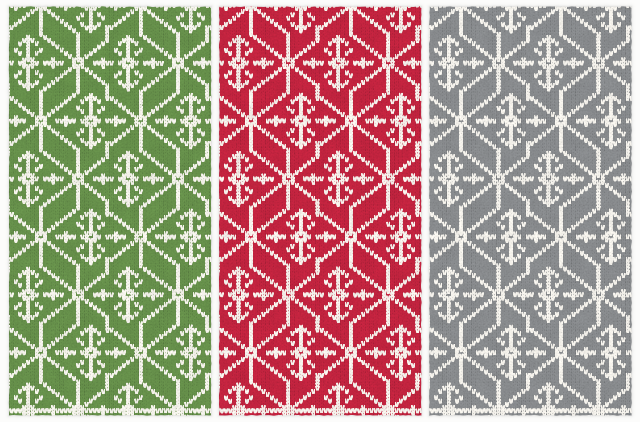
Reproduce this pattern procedurally as a Shadertoy shader.

```glsl
// Three knitted panels in green, red and grey with a white snowflake lattice.
// Each stitch is a pair of slanted capsules; a rule on integer stitch
// coordinates decides which are white, and odd bands are mirrored and shifted.

const float CANVAS_HEIGHT = 507.0;              // design units
const vec2 STITCH = vec2(5.0, 3.867);           // stitch size
const vec2 FIRST_HUB = vec2(83.0, 76.0);        // from panel left, canvas top
const float PANEL_PITCH = 252.5;
const vec2 PANEL_HALF = vec2(121.3, 245.5);
const vec2 PANEL_CENTER = vec2(132.3, 253.5);
const float HEM_ROW = 108.0;

const vec3 PAPER = vec3(0.99, 0.99, 0.985);
const vec3 CREAM = vec3(0.96, 0.95, 0.925);
const vec3 GREEN = vec3(0.39, 0.55, 0.285);
const vec3 RED = vec3(0.74, 0.135, 0.24);
const vec3 GREY = vec3(0.52, 0.53, 0.54);

float hash(vec2 p) {
    return fract(sin(dot(p, vec2(127.1, 311.7))) * 43758.5);
}

vec2 gradientAt(vec2 p) {
    float angle = 6.2832 * hash(p);
    return vec2(cos(angle), sin(angle));
}

float gradientNoise(vec2 p) {
    vec2 i = floor(p), f = fract(p);
    vec2 w = f * f * f * (f * (f * 6.0 - 15.0) + 10.0);
    vec2 e = vec2(1.0, 0.0);
    float near = mix(dot(gradientAt(i), f),
                     dot(gradientAt(i + e.xy), f - e.xy), w.x);
    float far = mix(dot(gradientAt(i + e.yx), f - e.yx),
                    dot(gradientAt(i + e.xx), f - e.xx), w.x);
    return mix(near, far, w.y);
}

float segmentDistance(vec2 p, vec2 a, vec2 b) {
    vec2 d = b - a;
    return length(p - a - d * clamp(dot(p - a, d) / dot(d, d), 0.0, 1.0));
}

float boxDistance(vec2 p, vec2 halfSize) {
    vec2 d = abs(p) - halfSize;
    return length(max(d, 0.0)) + min(max(d.x, d.y), 0.0);
}

// Hub with a stem, short diagonals on the left, jogged diagonals on the right
bool isHub(float x, float h, float jogColumn) {
    bool stem = x == 0.0 && h > 0.0;
    bool ring = abs(x) == 1.0 && h <= 1.0;
    bool diagonal = abs(x) == h && h > 0.0 && x <= jogColumn;
    bool jog = x == jogColumn && h >= 7.0;
    return stem || ring || diagonal || jog;
}

// Small star with arrow tips and a dark centre
bool isStar(float s, float h) {
    bool stem = s == 0.0 && h > 0.0 && h <= 8.0;
    bool arm = h == 0.0 && s > 0.0 && s <= 2.0;
    bool tips = s > 0.0 && s <= 2.0 && s + h == 8.0;
    bool rays = s > 0.0 && s <= 3.0 && h == s + (s > 1.0 ? 1.0 : 0.0);
    return stem || arm || tips || rays;
}

// Short bar with a raised middle, between hub and star
bool isBar(float x, float h) {
    float d = abs(abs(x) - 6.0);
    return (h == 0.0 && d <= 2.0) || (h == 1.0 && d == 0.0);
}

float isWhite(vec2 cell) {
    float band = floor((cell.y + 9.0) / 18.0);
    float odd = mod(band, 2.0);
    float h = abs(cell.y - 18.0 * band);
    float x = mix(cell.x, -cell.x - 9.0, odd);
    x = mod(x + 12.0, 24.0) - 12.0;
    float s = abs(mod(x, 24.0) - 12.0);
    bool white = isHub(x, h, 7.0 + odd) || isStar(s, h) || isBar(x, h);
    return white || cell.y == HEM_ROW ? 1.0 : 0.0;
}

// Coverage of one V-shaped stitch; p is relative to its centre
float stitchCoverage(vec2 p, float pixel) {
    float d = segmentDistance(vec2(abs(p.x), p.y), vec2(0.6, 1.7), vec2(1.6, -2.0));
    return 1.0 - smoothstep(-0.5, 0.5, (d - 1.2) / pixel);
}

vec3 knit(vec2 p, vec3 ground, float seed, float pixel) {
    vec2 base = floor(p / STITCH + 0.5);
    float wool = 0.0, white = 0.0;
    for (int j = -1; j <= 1; j++) {
        vec2 cell = base + vec2(0.0, float(j));
        float wobble = hash(cell + seed) - 0.5;
        float cover = stitchCoverage(p - cell * STITCH - vec2(0.4, 0.5) * wobble, pixel);
        wool = max(wool, cover);
        white = max(white, cover * isWhite(cell) * (1.0 + 0.06 * wobble));
    }
    float fuzz = 1.0 + 0.07 * gradientNoise(p * 0.45 + seed)
                     + 0.04 * gradientNoise(p * 0.06 + seed);
    vec3 backing = ground * mix(0.86, 1.03, wool);
    return mix(backing, CREAM, min(white, 1.0)) * fuzz;
}

void mainImage(out vec4 fragColor, in vec2 fragCoord) {
    float pixel = CANVAS_HEIGHT / iResolution.y;
    vec2 p = fragCoord * pixel;
    p.y = CANVAS_HEIGHT - p.y;

    // Panel index, its yarn colour and local position
    float panel = clamp(floor((p.x - 6.0) / PANEL_PITCH), 0.0, 2.0);
    vec3 ground = panel < 0.5 ? GREEN : (panel < 1.5 ? RED : GREY);
    p.x -= panel * PANEL_PITCH;
    vec2 hub = vec2(PANEL_CENTER.x - PANEL_HALF.x, 0.0) + FIRST_HUB;

    // Slightly uneven edge with a faint shadow on the paper
    float edge = boxDistance(p - PANEL_CENTER, PANEL_HALF)
               + 0.8 * gradientNoise(p * 0.15 + panel * 17.0);
    float inside = 1.0 - smoothstep(-0.5, 0.5, edge / pixel);
    vec3 paper = PAPER * (1.0 - 0.12 * exp(-max(edge, 0.0) / 1.5));
    vec3 fabric = knit(p - hub, ground, panel * 31.0, pixel);
    fragColor = vec4(mix(paper, fabric, inside), 1.0);
}
```
